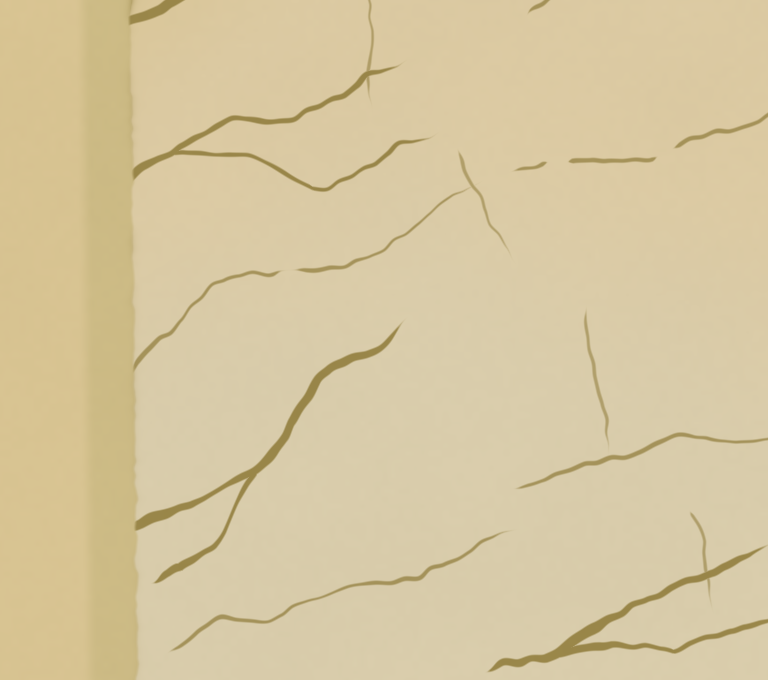
A Shadertoy shader for this texture:

```glsl
// Cream marble slab with olive veins beside a plain, shaded wall edge.
// Each vein is a noisy path along a tilted axis with swelling width;
// bold veins fork, fine ones break up, and a few steep hairs cross between.

#define VEIN_TILT 0.42
#define BOLD_WIDTH 0.0058
#define FINE_WIDTH 0.0028
#define WANDER 0.085
#define SOFTNESS 0.0017
#define EDGE_X 0.197
#define BEVEL_X 0.127
#define SLAB_COOL vec3(0.850, 0.800, 0.670)
#define SLAB_WARM vec3(0.860, 0.790, 0.635)
#define WALL vec3(0.845, 0.765, 0.570)
#define BEVEL vec3(0.800, 0.730, 0.520)
#define VEIN vec3(0.600, 0.525, 0.285)

float hash(float n) {
    n = fract(n * 0.1031);
    n *= n + 33.33;
    n *= n + n;
    return fract(n);
}

float noise(float x) {
    float cell = floor(x), f = x - cell;
    return mix(hash(cell), hash(cell + 1.0), f * f * (3.0 - 2.0 * f));
}

float noise2(vec2 p) {
    vec2 cell = floor(p), f = p - cell;
    f = f * f * (3.0 - 2.0 * f);
    float n = cell.x + 57.0 * cell.y + 300.0;
    return mix(mix(hash(n), hash(n + 1.0), f.x),
               mix(hash(n + 57.0), hash(n + 58.0), f.x), f.y);
}

// Sideways offset of a vein; fork = (where it splits, direction of the split)
float path(float t, float seed, vec2 fork) {
    float away = max((t - fork.x) * fork.y, 0.0);
    float y = WANDER * (noise(t * 5.0 + seed) - 0.5)
            + 0.030 * (noise(t * 14.0 + seed * 1.7) - 0.5)
            + 0.007 * (noise(t * 48.0 + seed * 2.3) - 0.5);
    float drift = 0.04 * (noise(t * 12.0 + seed * 3.1) - 0.5);
    return y - min(away * 0.6, 0.10) + drift * min(away * 12.0, 1.0);
}

// Coverage of one strand of a vein
float strand(vec2 p, vec2 origin, float angle, float len, float halfWidth,
             float seed, vec2 fork, float gaps) {
    vec2 axis = vec2(cos(angle), sin(angle));
    vec2 q = p - origin;
    float t = dot(q, axis), s = dot(q, vec2(-axis.y, axis.x));
    float y = path(t, seed, fork);
    float slope = (path(t + 0.003, seed, fork) - y) / 0.003;
    float dist = abs(s - y) * inversesqrt(1.0 + slope * slope);

    float swell = 0.4 + 0.8 * noise(t * 10.0 + seed * 4.3)
                + 0.3 * noise(t * 50.0 + seed * 5.9);
    float taper = smoothstep(0.0, 0.03, t) * (1.0 - smoothstep(len - 0.08, len, t));
    float present = smoothstep(gaps - 0.06, gaps + 0.06, noise(t * 13.0 + seed * 6.7) + 0.06);
    float w = halfWidth * swell * taper * present;
    float soft = max(SOFTNESS, 0.75 / iResolution.y);
    return (1.0 - smoothstep(w - soft, w + soft, dist)) * smoothstep(0.0, soft, w);
}

// All veins: two staggered columns of rising veins, then the steep hairs
float veins(vec2 p) {
    float cover = 0.0;
    for (int i = 0; i < 10; i++) {
        if (i == 5) continue; // calm area
        float row = float(i / 2), col = float(i % 2);
        float seed = 61.0 + 37.0 * float(i);
        bool forked = i == 1 || i % 4 == 2;
        bool bold = forked || i == 8;
        float inset = bold ? 0.0 : 0.10 * hash(seed);
        vec2 origin = vec2(0.16 + 0.54 * col + inset, 0.01 + 0.235 * row + 0.03 * col);
        float angle = VEIN_TILT - 0.12 * col + 0.24 * (hash(seed + 3.0) - 0.5);
        float len = 0.46 + 0.16 * hash(seed + 5.0);
        float width = bold ? BOLD_WIDTH : FINE_WIDTH;
        float gaps = bold ? -0.1 : 0.27;
        float ink = bold ? 1.0 : 0.82;
        cover = max(cover, ink * strand(p, origin, angle, len, width, seed, vec2(0.0), gaps));
        if (forked) {
            vec2 fork = i == 2 ? vec2(0.22, -1.0) : vec2(0.11, 1.0);
            cover = max(cover, strand(p, origin, angle, len, width * 0.75, seed, fork, gaps));
        }
    }
    for (int k = 0; k < 4; k++) {
        float seed = 511.0 + 29.0 * float(k);
        vec2 origin = vec2(0.44, 0.99) + float(k) * vec2(0.19, -0.235) + 0.05 * hash(seed);
        float angle = -1.2 + 0.6 * (hash(seed + 2.0) - 0.5);
        float len = 0.14 + 0.10 * hash(seed + 4.0);
        cover = max(cover, 0.65 * strand(p, origin, angle, len, FINE_WIDTH * 0.85, seed, vec2(0.0), 0.35));
    }
    return cover;
}

void mainImage(out vec4 fragColor, in vec2 fragCoord) {
    vec2 p = fragCoord / iResolution.y;
    float mottle = noise2(p * 7.0) - 0.5;

    // Slab: warmer towards the top and sides, yellowest at the upper left
    float warm = smoothstep(0.45, 0.95, p.y + 0.35 * abs(p.x - 0.62) + 0.08 * mottle);
    float corner = smoothstep(0.75, 1.1, p.y - 0.8 * (p.x - EDGE_X));
    vec3 slab = mix(mix(SLAB_COOL, SLAB_WARM, warm), WALL, 0.75 * corner);
    slab = mix(slab, VEIN, veins(p));

    // Wall with a shaded bevel and a ragged, slightly dark rim
    float lean = 0.011 * (0.5 - p.y);
    float ragged = 0.004 * (noise(p.y * 34.0) - 0.5) + 0.003 * (noise(p.y * 90.0 + 200.0) - 0.5);
    float toEdge = p.x - EDGE_X - lean - ragged;
    vec3 wall = mix(WALL, BEVEL, smoothstep(-0.012, 0.012, p.x - BEVEL_X - lean));
    float rim = exp(-abs(toEdge) / 0.004) * mix(0.15, 0.55, p.y * p.y);
    vec3 color = mix(wall, slab, smoothstep(-0.003, 0.003, toEdge));
    color = mix(color, VEIN, rim * noise(p.y * 25.0 + 80.0));

    color += 0.008 * mottle + 0.006 * (noise2(p * 90.0) - 0.5);
    fragColor = vec4(color, 1.0);
}
```
